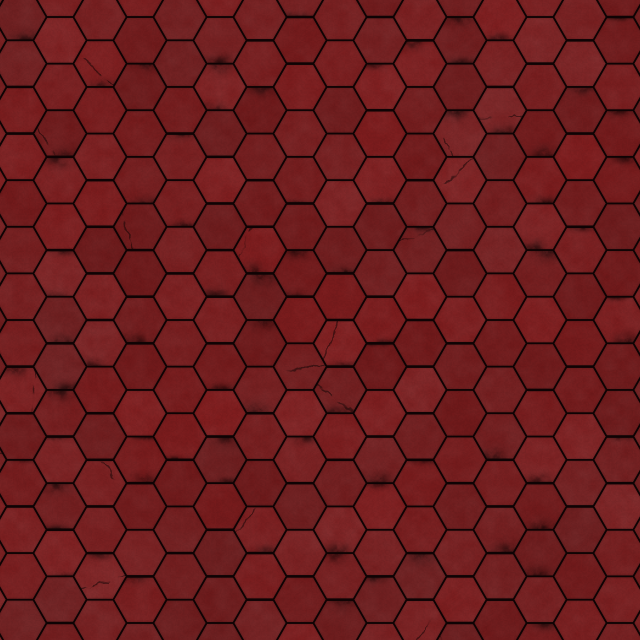
Write a Shadertoy shader that draws this pattern.

```glsl
#define COLUMNS 16.0
#define ROWS 13.73
#define SEAM_HALF_WIDTH 0.0195
#define SEAM_COLOR vec3(0.055, 0.012, 0.014)
#define RICH_RED vec3(0.462, 0.104, 0.108)
#define FADED_RED vec3(0.452, 0.152, 0.156)
#define TONE_RANGE 0.16
#define GRAIN 0.07
#define SOOT_SHARE 0.22
#define SOOT_DEPTH 0.62
#define CRACK_SHARE 0.09

const float COLUMN_STEP = 0.8660254;

float hash(vec2 p) {
    return fract(sin(dot(p, vec2(127.1, 311.7))) * 43758.5453);
}

float noise(vec2 p) {
    vec2 i = floor(p), f = fract(p);
    f = f * f * (3.0 - 2.0 * f);
    return mix(mix(hash(i), hash(i + vec2(1, 0)), f.x),
               mix(hash(i + vec2(0, 1)), hash(i + vec2(1, 1)), f.x), f.y);
}

float fbm(vec2 p) {
    float sum = 0.0, amplitude = 0.5;
    for (int i = 0; i < 4; i++) {
        sum += amplitude * noise(p);
        p = p * 2.03 + 17.3;
        amplitude *= 0.5;
    }
    return sum / 0.9375;
}

// Offset from the nearest centre of a rectangular lattice
vec2 latticeOffset(vec2 p, vec2 center) {
    vec2 period = vec2(2.0 * COLUMN_STEP, 1.0);
    return mod(p - center + 0.5 * period, period) - 0.5 * period;
}

// Distance inward from the sides of a flat-topped hexagon of unit height
float hexInset(vec2 p) {
    p = abs(p);
    return 0.5 - max(p.y, dot(p, vec2(COLUMN_STEP, 0.5)));
}

// Soot gathered along the top and bottom sides of some tiles
float soot(vec2 local, vec2 p, vec2 id) {
    vec2 side = id + vec2(0.0, local.y > 0.0 ? 41.3 : 83.7);
    float present = step(hash(side), SOOT_SHARE);
    float center = 0.36 * (hash(side + 5.1) - 0.5);
    float reach = mix(0.06, 0.2, hash(side + 9.4));
    vec2 q = vec2((local.x - center) / 0.25, (0.5 - abs(local.y)) / reach);
    float cloud = smoothstep(0.2, 0.75, fbm(p * 7.0 + 31.0));
    return present * exp(-dot(q, q)) * (0.35 + 0.65 * cloud);
}

// Thin wandering fracture across a few tiles
float crack(vec2 local, vec2 p, vec2 id, float pixel) {
    float present = step(hash(id + 61.7), CRACK_SHARE);
    float angle = 6.2832 * hash(id + 23.9);
    float offset = mix(0.05, 0.38, hash(id + 37.2));
    float wander = 0.16 * (fbm(p * 5.0) - 0.5);
    float d = abs(dot(local, vec2(cos(angle), sin(angle))) - offset + wander);
    float breaks = smoothstep(0.25, 0.55, noise(p * 6.0 + 11.0));
    return present * breaks * (1.0 - smoothstep(0.003, 0.008 + pixel, d));
}

void mainImage(out vec4 fragColor, in vec2 fragCoord) {
    vec2 uv = fragCoord / iResolution.y;
    float pixel = ROWS / iResolution.y;
    vec2 p = (uv - 0.5) * vec2(COLUMNS * COLUMN_STEP, ROWS);

    // Two interleaved lattices make the honeycomb
    vec2 even = latticeOffset(p, vec2(0.5 * COLUMN_STEP, 0.5));
    vec2 odd = latticeOffset(p, vec2(1.5 * COLUMN_STEP, 0.0));
    vec2 local = dot(even, even) < dot(odd, odd) ? even : odd;
    vec2 center = p - local;
    vec2 id = vec2(floor(center.x / COLUMN_STEP), floor(center.y * 2.0 + 0.5));
    float inset = hexInset(local);

    // Tile tint, fading and mottling
    float mottle = fbm(p * 4.0 + 7.0 * hash(id + 2.6));
    float region = fbm(p * 0.35 + 4.0);
    float faded = 0.5 * hash(id + 13.1) + 0.9 * (mottle - 0.5) + 0.6 * region - 0.1;
    vec3 color = mix(RICH_RED, FADED_RED, clamp(faded, 0.0, 1.0));
    color *= 1.0 + TONE_RANGE * (hash(id + 3.3) - 0.5);
    color *= 1.0 + GRAIN * (noise(p * 38.0) - 0.5) + 0.1 * (mottle - 0.5);

    // Wear
    color *= mix(0.86, 1.0, smoothstep(0.0, 0.07, inset));
    color *= 1.0 - SOOT_DEPTH * soot(local, p, id);
    color *= 1.0 - 0.45 * crack(local, p, id, pixel);

    // Seams, some horizontal ones a little heavier
    float level = 0.5 - abs(local.y);
    float edgeId = floor((center.y + 0.5 * sign(local.y)) * 2.0 + 0.5);
    float heavy = step(0.65, hash(vec2(id.x, edgeId) + 71.0)) * step(level, inset + 0.001);
    float halfWidth = SEAM_HALF_WIDTH * (1.0 + 0.4 * heavy);
    float tile = smoothstep(halfWidth - 0.6 * pixel, halfWidth + 0.6 * pixel, inset);
    fragColor = vec4(mix(SEAM_COLOR, color, tile), 1.0);
}
```
